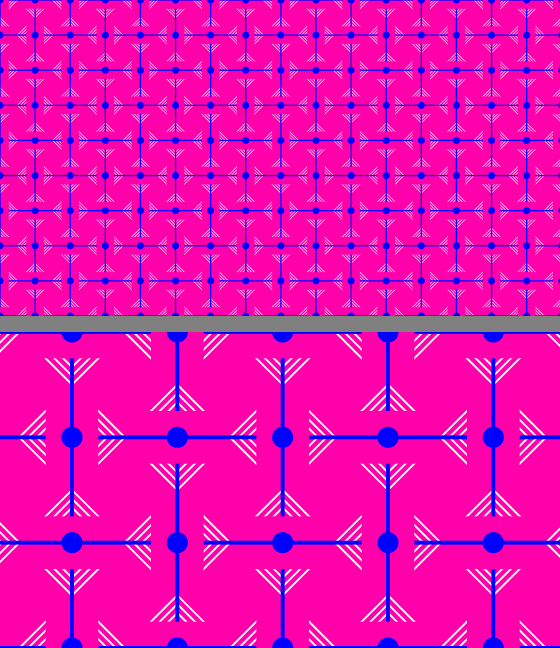
Top, the full canvas; bottom, a detail of the centre.
This pattern is drawn by a Shadertoy shader. Its source:

```glsl
// Double-ended feathered arrows woven on a 16 by 9 lattice of blue dots.
// Horizontal and vertical arrows alternate like a checkerboard; each family
// is folded to one arrow and drawn with antialiased distance bands.

const float ROWS = 9.0;             // lattice steps over the canvas height
const float ARROW_REACH = 0.75;     // centre to tip, in lattice steps
const float STEM_WIDTH = 0.037;
const float DOT_RADIUS = 0.1;
const int BARB_COUNT = 3;
const float BARB_START = 0.5;       // where the first barb leaves the stem
const float BARB_SPACING = 1.0 / 12.0;
const float BARB_WIDTH = 0.018;

const vec3 PINK = vec3(1.0, 0.0, 0.667);
const vec3 WHITE = vec3(1.0);
const vec3 BLUE = vec3(0.0, 0.0, 1.0);

// Coverage of the region where the signed distance is negative
float fill(float dist, float pixel) {
    return clamp(0.5 - dist / pixel, 0.0, 1.0);
}

// Coverage of a band centred on zero distance, exact for thin lines
float stroke(float dist, float width, float pixel) {
    return fill(dist - 0.5 * width, pixel) - fill(dist + 0.5 * width, pixel);
}

// Fold the plane to one horizontal arrow; rows are offset by one step
vec2 foldArrow(vec2 p, float shift) {
    float row = floor(p.y + 0.5);
    return vec2(mod(p.x - row + shift, 2.0) - 1.0, p.y - row);
}

// Returns barb coverage in x and stem coverage in y
vec2 arrow(vec2 p, float pixel) {
    vec2 q = abs(p);
    float inside = fill(q.x - ARROW_REACH, pixel);
    float stem = stroke(p.y, STEM_WIDTH, pixel) * inside;

    // Nested 45 degree barbs, cut off square at the tip
    float barbs = 0.0;
    for (int i = 0; i < BARB_COUNT; i++) {
        float start = BARB_START + float(i) * BARB_SPACING;
        float dist = (q.x - q.y - start) * sqrt(0.5);
        barbs = max(barbs, stroke(dist, BARB_WIDTH, pixel));
    }
    return vec2(barbs * inside, stem);
}

void mainImage(out vec4 fragColor, in vec2 fragCoord) {
    float pixel = ROWS / iResolution.y;
    vec2 p = fragCoord * pixel;

    // Both arrow families, the vertical one with its axes swapped
    vec2 across = arrow(foldArrow(p, 1.0), pixel);
    vec2 upright = arrow(foldArrow(p.yx, 0.0), pixel);
    vec2 lines = max(across, upright);

    // Dots on every lattice point
    float dot = fill(length(fract(p + 0.5) - 0.5) - DOT_RADIUS, pixel);

    // White barbs lie beneath the blue stems and dots
    vec3 color = mix(PINK, WHITE, lines.x);
    color = mix(color, BLUE, max(lines.y, dot));
    fragColor = vec4(color, 1.0);
}
```
